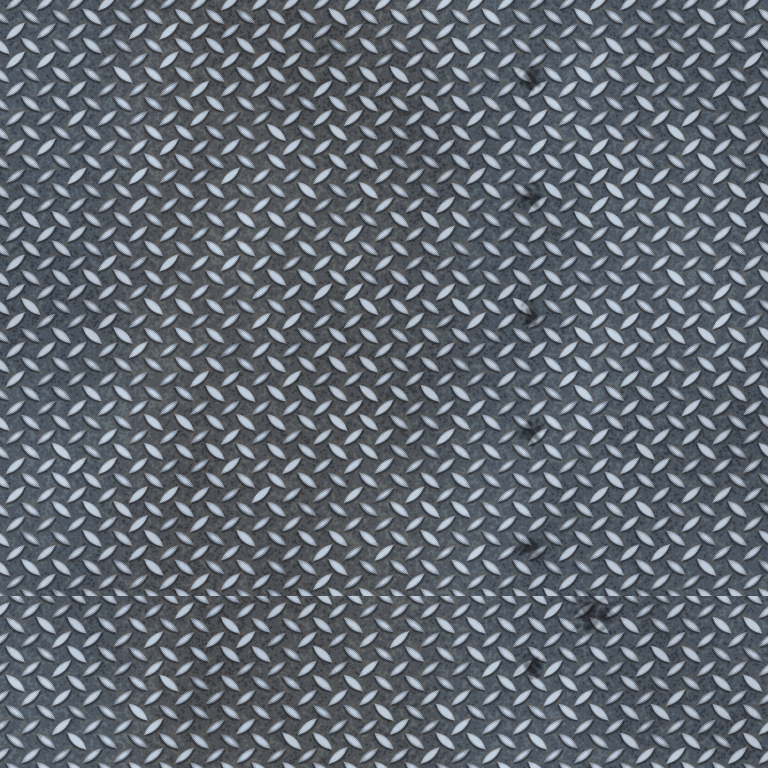
A three.js fragment shader for this texture:

```glsl
// Worn steel tread plate: alternating slanted lens-shaped studs with grime and stains.
varying vec2 vUv;

const vec2 REPEATS = vec2(25.0, 26.5);      // stud pairs across and down
const vec2 FALLING_PHASE = vec2(0.0, 0.93); // lattice offset of each slant
const vec2 RISING_PHASE = vec2(0.5, 0.43);
const float SEAM_ROW = 5.93;                // row where the two sheets meet
const float STUD_ANGLE = 0.68;
const float STUD_LENGTH = 0.39;             // half sizes, in cell widths
const float STUD_WIDTH = 0.122;
const float EDGE = 0.028;
const float STAIN_X = 0.692;
const float STAIN_PERIOD = 0.153;
const vec2 BIG_STAIN = vec2(0.772, 0.198);

const vec3 PLATE_DARK = vec3(0.23, 0.24, 0.26);
const vec3 PLATE = vec3(0.31, 0.33, 0.36);
const vec3 PLATE_LIGHT = vec3(0.38, 0.41, 0.43);
const vec3 STUD_EDGE = vec3(0.45, 0.49, 0.54);
const vec3 STUD_FACE = vec3(0.61, 0.65, 0.71);
const vec3 STUD_SHINE = vec3(0.75, 0.80, 0.85);
const vec3 RUST = vec3(0.37, 0.34, 0.31);
const vec3 SHADOW = vec3(0.15, 0.16, 0.18);

float hash(vec2 p) {
  p = fract(p * vec2(0.1031, 0.1137));
  p += dot(p, p.yx + 33.33);
  return fract((p.x + p.y) * p.x * 7.31);
}

// Distance to the nearest scattered point
float cellular(vec2 p) {
  vec2 cell = floor(p);
  float nearest = 2.0;
  for (int j = -1; j <= 1; j++) {
    for (int i = -1; i <= 1; i++) {
      vec2 id = cell + vec2(float(i), float(j));
      vec2 point = id + vec2(hash(id), hash(id + 57.0));
      nearest = min(nearest, distance(p, point));
    }
  }
  return nearest;
}

// Slow drift of tone, roughly -1 to 1
float drift(vec2 p) {
  float a = sin(p.x * 11.0 + 1.8 * sin(p.y * 7.0));
  float b = sin(p.y * 17.0 - p.x * 9.0 + 2.0 * sin(p.x * 13.0));
  return 0.5 * a + 0.3 * b + 0.2 * sin(p.x * 43.0 + sin(p.y * 31.0));
}

// Signed distance approximation of a pointed lens
float lens(vec2 p, vec2 size) {
  float along = p.x / size.x;
  return abs(p.y) - size.y * (1.0 - along * along);
}

vec3 addStuds(vec3 color, vec2 grid, vec2 phase, float slant, float grain) {
  vec2 id = floor(grid - phase + 0.5);
  vec2 local = (grid - phase - id) * vec2(1.0, REPEATS.x / REPEATS.y);
  float variation = hash(id + 19.0 * slant + 40.0);

  // Turn into the stud's own axes; positive y is its upper side
  float angle = slant * (STUD_ANGLE + 0.1 * (variation - 0.5));
  vec2 axis = vec2(cos(angle), sin(angle));
  vec2 p = vec2(dot(local, axis), dot(local, vec2(-axis.y, axis.x)));
  vec2 size = vec2(STUD_LENGTH, STUD_WIDTH) * (0.94 + 0.12 * variation);
  size.y *= 1.0 - 0.06 * slant;
  float d = lens(p, size);

  // Rusty dirt around the foot, then the shaded lower side
  float dirt = (1.0 - smoothstep(0.02, 0.14, d)) * smoothstep(0.3, 0.65, grain);
  color = mix(color, RUST, 0.65 * dirt);
  float shade = 1.0 - smoothstep(-0.04, 0.05, lens(p + vec2(0.0, 0.065), size));
  color = mix(color, SHADOW, 0.7 * shade);

  // Brushed face with fine lines along the stud
  float lines = sin(p.y * 125.0 + 3.0 * sin(p.x * 7.0) + variation * 20.0);
  float ridge = 1.0 - smoothstep(0.0, 1.0, length(p / size));
  float polish = ridge + 0.16 * lines + 0.55 * (variation - 0.4) + 0.3 * (0.5 - grain);
  vec3 face = mix(STUD_EDGE, STUD_FACE, smoothstep(-0.15, 0.3, polish));
  face = mix(face, STUD_SHINE, smoothstep(0.25, 0.75, polish));
  return mix(color, face, 1.0 - smoothstep(-EDGE, EDGE, d));
}

void main() {
  vec2 uv = vUv;
  float tone = drift(uv);
  float coarse = cellular(uv * 75.0 + 0.4 * sin(uv.yx * 190.0));
  float fine = cellular(uv * 210.0 + 9.0);
  float grain = 0.5 * coarse + 0.5 * fine;

  // Mottled plate, duller and browner left of the middle
  float level = grain + 0.09 * tone;
  vec3 color = mix(PLATE_DARK, PLATE, smoothstep(0.12, 0.36, level));
  color = mix(color, PLATE_LIGHT, smoothstep(0.45, 0.72, level));
  float brown = smoothstep(0.08, 0.25, uv.x) * (1.0 - smoothstep(0.45, 0.68, uv.x));
  color *= mix(vec3(0.97, 1.02, 1.05), vec3(1.0, 0.98, 0.95), brown);

  // Two sheets meet with their studs shifted half a cell
  vec2 grid = uv * REPEATS;
  grid.x += 0.5 * (1.0 - step(SEAM_ROW, grid.y));
  color = addStuds(color, grid, FALLING_PHASE, -1.0, grain);
  color = addStuds(color, grid, RISING_PHASE, 1.0, grain);

  // A column of recurring stains and one larger stain
  float turn = fract((1.0 - uv.y - 0.104) / STAIN_PERIOD + 0.5) - 0.5;
  float spot = length(vec2(uv.x - STAIN_X, turn * STAIN_PERIOD));
  spot = min(spot, 0.65 * distance(uv, BIG_STAIN)) + 0.018 * (coarse - 0.4);
  color *= 1.0 - 0.45 * (1.0 - smoothstep(0.003, 0.02, spot));

  gl_FragColor = vec4(color * (1.0 + 0.04 * tone), 1.0);
}
```
